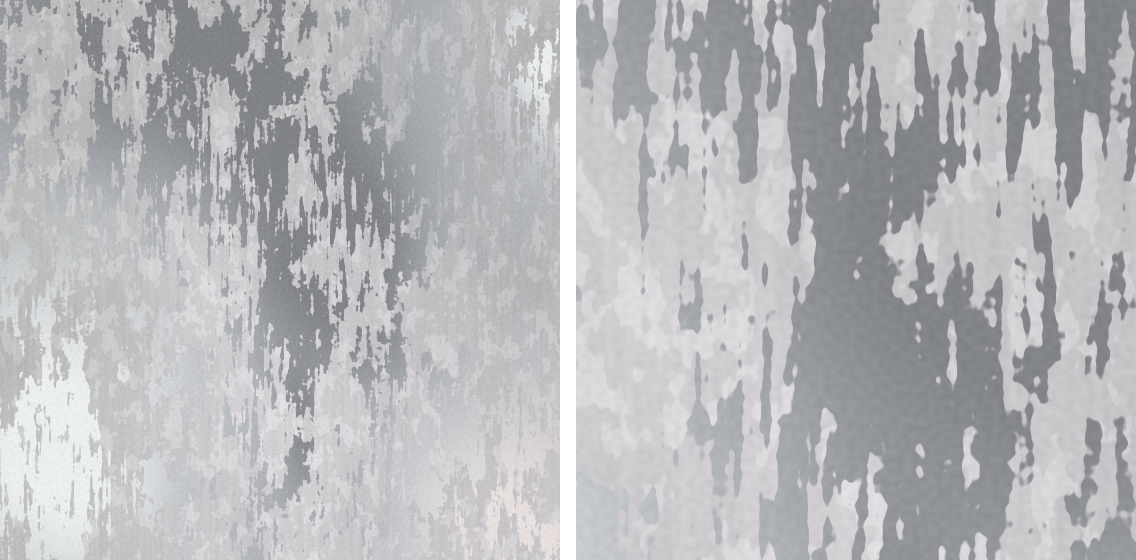
Left, the full canvas; right, a detail of the centre.
A WebGL 2 fragment shader for this texture:

```glsl
#version 300 es
precision highp float;
// Weathered silver foil showing through worn, vertically brushed pale plaster.

#define FOIL_DARK   vec3(0.485, 0.495, 0.512)
#define FOIL_MID    vec3(0.675, 0.690, 0.712)
#define FOIL_LIGHT  vec3(0.930, 0.945, 0.945)
#define FOIL_WARM   vec3(0.910, 0.880, 0.875)
#define PLASTER_TOP vec3(0.735, 0.732, 0.738)
#define PLASTER_LOW vec3(0.805, 0.795, 0.808)
#define PLASTER_LEFT vec3(0.755, 0.757, 0.750)
#define WEAR_BIAS   -0.20
#define EDGE        0.045
#define RELIEF      0.050
#define GRAIN       0.035

uniform vec2 u_resolution;
out vec4 fragColor;

vec2 gradientAt(vec2 cell) {
    vec3 h = fract(cell.xyx * vec3(0.1031, 0.1030, 0.0973));
    h += dot(h, h.yzx + 33.33);
    float angle = 6.2832 * fract((h.x + h.y) * h.z);
    return vec2(cos(angle), sin(angle));
}

// Gradient noise, roughly -0.7 to 0.7
float noise(vec2 p) {
    vec2 i = floor(p), f = p - i;
    vec2 w = f * f * f * (f * (f * 6.0 - 15.0) + 10.0);
    float a = dot(gradientAt(i), f);
    float b = dot(gradientAt(i + vec2(1, 0)), f - vec2(1, 0));
    float c = dot(gradientAt(i + vec2(0, 1)), f - vec2(0, 1));
    float d = dot(gradientAt(i + vec2(1, 1)), f - vec2(1, 1));
    return mix(mix(a, b, w.x), mix(c, d, w.x), w.y);
}

float fbm(vec2 p) {
    float sum = 0.0, amp = 1.0;
    for (int i = 0; i < 4; i++) {
        sum += amp * noise(p);
        p = p * 2.03 + 17.3;
        amp *= 0.55;
    }
    return sum;
}

// Soft elliptical blob
float glow(vec2 p, vec2 centre, vec2 radius) {
    vec2 q = (p - centre) / radius;
    return exp(-dot(q, q));
}

// Ragged wear: broad patches, brushed streaks and small chips
float wearField(vec2 p) {
    float patches = 0.75 * noise(p * vec2(8.0, 4.0) + 3.7)
                  + 0.70 * noise(p * vec2(23.0, 10.0) + 11.2)
                  + 0.45 * noise(p * vec2(52.0, 25.0) + 29.4);
    float chips = 0.34 * noise(p * vec2(105.0, 62.0) + 7.9)
                + 0.18 * noise(p * vec2(150.0, 160.0) + 41.0);
    float brushed = smoothstep(-0.25, 0.3, noise(p * vec2(6.0, 4.0) + 61.0));
    float streaks = 0.65 * noise(p * vec2(95.0, 8.0) + 53.1)
                  + 0.50 * noise(p * vec2(190.0, 17.0) + 83.6);
    return patches + chips + streaks * mix(0.3, 1.0, brushed);
}

void main() {
    vec2 p = gl_FragCoord.xy / u_resolution;
    vec2 drift = p + 0.05 * vec2(noise(p * 5.0 + 2.0), noise(p * 5.0 + 9.0));

    // Regions where the foil reflects dark or bright surroundings
    float dark = glow(drift, vec2(0.18, 0.93), vec2(0.25, 0.24))
               + glow(drift, vec2(0.48, 0.82), vec2(0.18, 0.30))
               + glow(drift, vec2(0.62, 0.50), vec2(0.12, 0.23))
               + 0.8 * glow(drift, vec2(0.53, 0.22), vec2(0.05, 0.11));
    float bright = glow(drift, vec2(0.10, 0.22), vec2(0.23, 0.34))
                 + glow(drift, vec2(1.00, 0.90), vec2(0.12, 0.18))
                 + glow(drift, vec2(0.92, 0.05), vec2(0.20, 0.25));
    dark = clamp(dark, 0.0, 1.0);
    bright = clamp(bright * 1.15, 0.0, 1.0);
    float blueHaze = glow(drift, vec2(0.76, 0.80), vec2(0.09, 0.22));

    // Foil colour
    vec3 highlight = mix(FOIL_LIGHT, FOIL_WARM, smoothstep(0.5, 0.9, p.x - 0.5 * p.y));
    vec3 foil = mix(FOIL_MID, FOIL_DARK, dark);
    foil = mix(foil, highlight, bright);

    // Plaster colour with broad tonal drift
    vec3 plaster = mix(PLASTER_LOW, PLASTER_TOP, smoothstep(0.15, 1.0, p.y));
    plaster = mix(plaster, PLASTER_LEFT, smoothstep(0.35, 0.05, p.x) * smoothstep(0.9, 0.5, p.y));
    plaster += 0.045 * glow(drift, vec2(0.47, 0.50), vec2(0.22, 0.45));
    plaster -= 0.030 * glow(drift, vec2(0.90, 0.58), vec2(0.24, 0.30));
    plaster += 0.035 * fbm(p * vec2(5.0, 3.5) + 20.0);
    plaster = mix(plaster, vec3(0.68, 0.70, 0.725), 0.6 * blueHaze);

    // Raised flecks and fine brushing in the plaster
    float fleck = fbm(p * vec2(34.0, 20.0) + 71.0) + 0.4 * noise(p * vec2(120.0, 70.0));
    plaster += RELIEF * (smoothstep(0.08, 0.22, fleck) - 0.35);
    plaster += 0.03 * noise(p * vec2(130.0, 7.0) + 37.0);

    // Expose the foil through the worn plaster
    float wear = wearField(p) + WEAR_BIAS + 0.19 * dark + 0.16 * bright + 0.18 * blueHaze;
    float soft = max(EDGE, 0.6 * fwidth(wear));
    float exposed = smoothstep(-soft, soft, wear);
    vec3 colour = mix(plaster, foil, exposed * 0.94);

    // Fine surface grain
    colour += GRAIN * noise(p * 210.0 + 13.0);
    fragColor = vec4(clamp(colour, 0.0, 1.0), 1.0);
}
```
